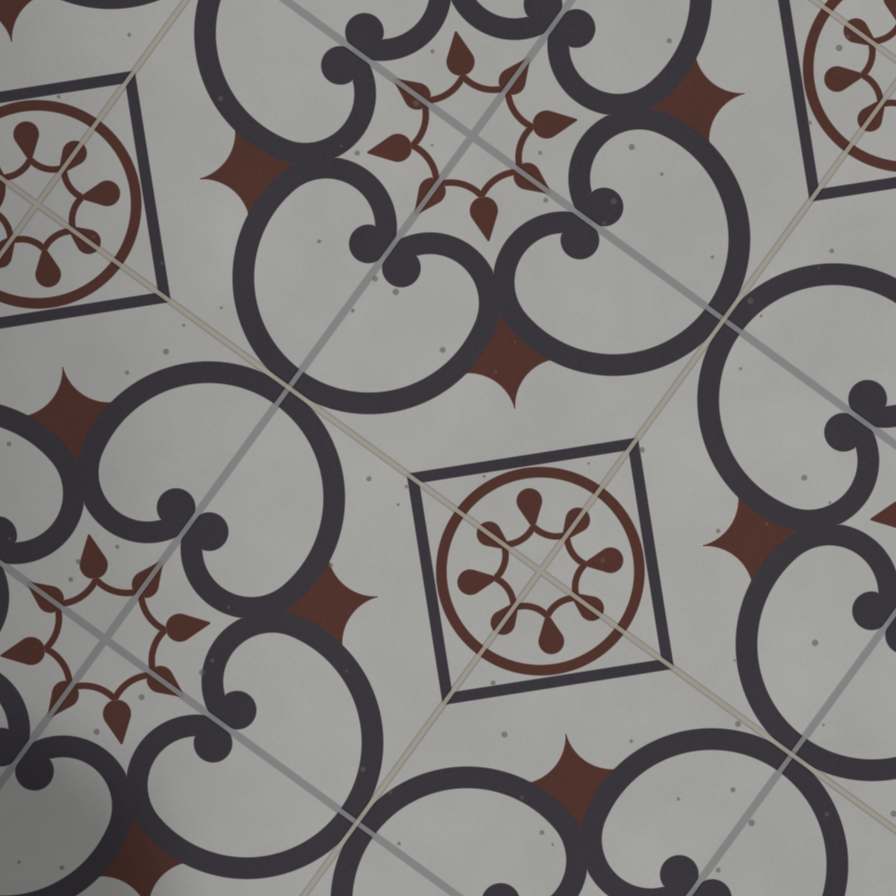
Reproduce this pattern procedurally as a Shadertoy shader.

```glsl
const float PERIOD = 0.695;
const float TILT = 0.63;
const vec2 ROSETTE_ORIGIN = vec2(0.527, 0.848);
const vec2 AXIS = vec2(0.0, 1.0);
const vec2 DIAGONAL = vec2(0.7071);

const vec3 CEMENT = vec3(0.618, 0.616, 0.606);
const vec3 CHARCOAL = vec3(0.218, 0.208, 0.228);
const vec3 RUST = vec3(0.305, 0.195, 0.172);
const vec3 GREY_GROUT = vec3(0.50, 0.50, 0.51);
const vec3 CREAM_GROUT = vec3(0.61, 0.585, 0.54);

vec2 hash2(vec2 p) {
    vec3 h = fract(p.xyx * vec3(0.1031, 0.1030, 0.0973));
    h += dot(h, h.yzx + 33.33);
    return fract((h.xx + h.yz) * h.zy);
}

float gradientDot(vec2 cell, vec2 corner, vec2 f) {
    return dot(hash2(cell + corner) * 2.0 - 1.0, f - corner);
}

float gradientNoise(vec2 p) {
    vec2 i = floor(p), f = fract(p);
    vec2 w = f * f * f * (f * (f * 6.0 - 15.0) + 10.0);
    float low = mix(gradientDot(i, vec2(0, 0), f), gradientDot(i, vec2(1, 0), f), w.x);
    float high = mix(gradientDot(i, vec2(0, 1), f), gradientDot(i, vec2(1, 1), f), w.x);
    return mix(low, high, w.y);
}

float cover(float d, float soft) {
    return smoothstep(soft, -soft, d);
}

// Mirror all eight sectors into the one between AXIS and DIAGONAL
vec2 foldEight(vec2 p) {
    p = abs(p);
    return vec2(min(p.x, p.y), max(p.x, p.y));
}

// Round end at the origin tapering to a small end at height h
float teardrop(vec2 p, float bigR, float smallR, float h) {
    p.x = abs(p.x);
    float b = (bigR - smallR) / h, a = sqrt(1.0 - b * b);
    float k = dot(p, vec2(-b, a));
    if (k < 0.0) return length(p) - bigR;
    if (k > a * h) return length(p - vec2(0.0, h)) - smallR;
    return dot(p, vec2(a, b)) - bigR;
}

float leaf(vec2 q, vec2 dir, float dist, float facing, float radius) {
    vec2 local = vec2(dot(q, vec2(dir.y, -dir.x)), (dot(q, dir) - dist) * facing);
    return teardrop(local, radius, 0.002, radius * 2.1);
}

// Scalloped stem carrying eight leaves
float leafWreath(vec2 q, float scale, float dist, float facing, float radius) {
    vec2 between = vec2(0.3827, 0.9239);
    float stem = abs(length(q - between * 0.146 * scale) - 0.0674 * scale) - 0.0052;
    stem = max(stem, length(q) - 0.1 * scale);
    float leaves = min(leaf(q, DIAGONAL, dist, facing, radius),
                       leaf(q, AXIS, dist - 0.012, facing, radius * 0.96));
    return min(stem, leaves);
}

// Heart outline: a large arc running into a small arc that ends in a bead
float scrollHeart(vec2 q, vec2 bigC, float bigR, float halfWidth) {
    vec2 smallC = vec2(0.103, 0.2566);
    vec2 link = smallC - bigC, rel = q - bigC;
    float d = abs(length(rel) - bigR) - halfWidth;
    if (link.x * rel.y < link.y * rel.x) {
        d = abs(length(q - smallC) - (bigR - length(link))) - halfWidth;
        if (q.x < smallC.x) d = max(d, q.y - 0.238);
    }
    return min(d, length(q - vec2(0.0328, 0.238)) - 0.031);
}

// Concave spike wedged between two neighbouring hearts
float cornerSpike(vec2 q, vec2 bigC, float bigR) {
    vec2 s = vec2(q.x + q.y, q.y - q.x) * 0.7071;
    float d = max(bigR - length(q - bigC), 0.077 - length(s - vec2(0.451, 0.077)));
    return max(max(d, s.y - 0.068), max(s.x - 0.442, 0.25 - s.x));
}

float specks(vec2 p, float density, float soft) {
    vec2 cell = floor(p), rnd = hash2(cell + 7.0);
    float d = length(fract(p) - 0.3 - 0.4 * rnd) - 0.06 - 0.12 * rnd.y;
    return cover(d, soft) * step(hash2(cell + 51.0).x, density);
}

// Grout with a thin dark lip on each side
vec3 addGrout(vec3 col, vec3 grout, vec2 p, float halfWidth, float soft) {
    float d = min(abs(p.x), abs(p.y)) - halfWidth;
    col = mix(col, col * 0.82, cover(d - 0.0022, soft));
    return mix(col, grout, cover(d, soft) * 0.88);
}

void mainImage(out vec4 fragColor, in vec2 fragCoord) {
    vec2 uv = fragCoord / iResolution.y;
    vec2 rel = uv - ROSETTE_ORIGIN;
    float c = cos(TILT), s = sin(TILT);
    vec2 p = vec2(c * rel.x - s * rel.y, s * rel.x + c * rel.y) / PERIOD;
    float soft = 0.8 / (iResolution.y * PERIOD) + 0.0008;

    vec2 rosette = fract(p + 0.5) - 0.5, medallion = fract(p) - 0.5;
    vec2 q = foldEight(rosette), m = foldEight(medallion);
    vec2 bigC = vec2(0.0, 0.281);
    float bigR = 0.202;

    // Rust and charcoal inlays
    float rust = min(cornerSpike(q, bigC, bigR), leafWreath(q, 1.0, 0.121, 1.0, 0.0225));
    rust = min(rust, leafWreath(m, 0.75, 0.114, -1.0, 0.0205));
    rust = min(rust, abs(length(m) - 0.159) - 0.0085);
    float frame = abs((m.x + m.y) * 0.7071 - 0.179) - 0.009;
    float charcoal = min(scrollHeart(q, bigC, bigR, 0.0174), frame);
    vec3 col = mix(CEMENT, RUST, cover(rust, soft));
    col = mix(col, CHARCOAL, cover(charcoal, soft));

    // Mottling, tile tone and chips
    float mottle = gradientNoise(p * 7.0) + 0.5 * gradientNoise(p * 23.0);
    col *= 1.0 + 0.035 * mottle + 0.03 * (hash2(floor(p * 2.0) + 20.0).x - 0.5);
    col += 0.012 * gradientNoise(p * 140.0);
    col = mix(col, vec3(0.36, 0.34, 0.32), 0.6 * specks(p * 34.0, 0.035, soft * 34.0));

    col = addGrout(col, GREY_GROUT, rosette, 0.0042, soft);
    col = addGrout(col, CREAM_GROUT, medallion, 0.0036, soft);

    // Light falling off to the left, with a shaded lower corner
    col *= mix(0.86, 1.02, smoothstep(-0.05, 0.42, uv.x + 0.12 * uv.y));
    col *= mix(0.8, 1.0, smoothstep(0.12, 0.24, length(uv)));
    fragColor = vec4(col, 1.0);
}
```
